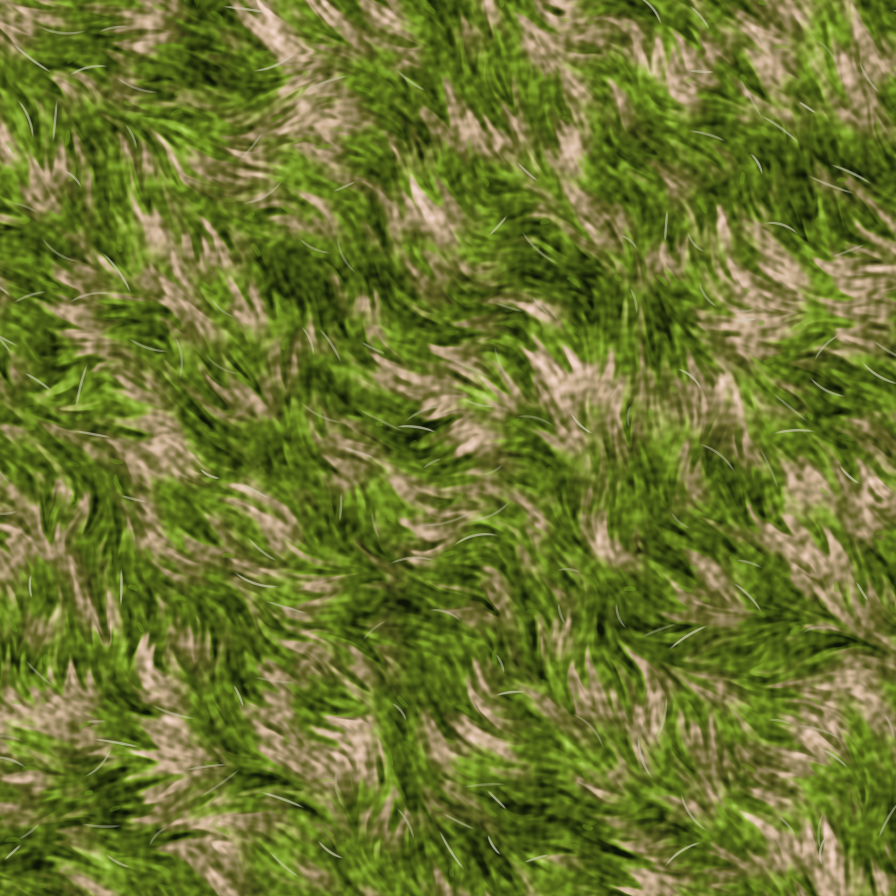
A Shadertoy shader for this texture:

```glsl
// Windswept meadow seen from above: dark hollows, green tufts and dry straw.
// Gradient noise gives tufts and hue; noise averaged along a flow field gives
// the combed fibres; thin curved blades are scattered on jittered grids.

const float TAU = 6.28318;

vec2 hash2(vec2 p) {
    vec3 q = fract(p.xyx * vec3(0.1031, 0.1030, 0.0973));
    q += dot(q, q.yzx + 33.33);
    return fract((q.xx + q.yz) * q.zy);
}

float cornerSlope(vec2 cell, vec2 offset) {
    float a = TAU * hash2(cell).x;
    return dot(vec2(cos(a), sin(a)), offset);
}

// Gradient noise scaled to a standard deviation of about one
float noise(vec2 p) {
    vec2 i = floor(p), f = p - i;
    vec2 u = f * f * f * (f * (f * 6.0 - 15.0) + 10.0);
    vec2 e = vec2(0.0, 1.0);
    float low = mix(cornerSlope(i, f), cornerSlope(i + e.yx, f - e.yx), u.x);
    float high = mix(cornerSlope(i + e, f - e), cornerSlope(i + 1.0, f - 1.0), u.x);
    return 4.7 * mix(low, high, u.y);
}

// Lie of the grass: mostly down to the right, turning from tuft to tuft
float flowAngle(vec2 p) {
    return -0.75 + 0.42 * noise(p * 5.0 + 31.0) + 0.25 * noise(p * 13.0 + 57.0);
}

vec2 direction(float angle) {
    return vec2(cos(angle), sin(angle));
}

// Noise averaged along the flow, with a soft window
float fibres(vec2 p, vec2 dir, float scale, float reach) {
    float sum = 0.0, total = 0.0;
    for (int i = -6; i <= 6; i++) {
        float t = float(i) / 6.5;
        float weight = 1.0 - t * t;
        sum += weight * noise((p + dir * t * reach) * scale);
        total += weight;
    }
    return 2.2 * sum / total;
}

// Coverage of scattered, tapered and bent blades
float blades(vec2 p, float cells, float density, float reach, float width, float seed) {
    float cover = 0.0;
    vec2 home = floor(p * cells);
    float soft = 0.7 / iResolution.y;
    for (int y = -1; y <= 1; y++)
    for (int x = -1; x <= 1; x++) {
        vec2 cell = home + vec2(x, y);
        vec2 place = hash2(cell + seed), shape = hash2(cell + seed + 71.0);
        vec2 pick = hash2(cell + seed + 139.0);
        if (pick.x > density) continue;
        vec2 root = (cell + place) / cells;
        vec2 dir = direction(flowAngle(root) + 1.2 * (shape.x - 0.3));
        vec2 d = p - root;
        float len = reach * mix(0.4, 1.0, shape.y);
        float along = dot(d, dir) / len;
        float bend = (pick.y - 0.5) * 0.5 * len * along * along;
        float across = abs(dot(d, vec2(-dir.y, dir.x)) - bend);
        float halfWidth = width * sqrt(max(0.0, 1.0 - along * along));
        float edge = 1.0 - smoothstep(halfWidth - soft, halfWidth + soft, across);
        float ends = 1.0 - smoothstep(0.6, 1.0, abs(along));
        cover = max(cover, edge * ends * mix(0.4, 1.0, place.y));
    }
    return cover;
}

vec3 blend(vec3 below, vec3 above, float from, float to, float tone) {
    return mix(below, above, clamp((tone - from) / (to - from), 0.0, 1.0));
}

// Tone is counted in standard deviations from the mean
vec3 grassColor(float tone, float dry) {
    vec3 mid = mix(vec3(0.49, 0.54, 0.18), vec3(0.53, 0.52, 0.31), dry);
    vec3 top = mix(vec3(0.63, 0.68, 0.32), vec3(0.74, 0.70, 0.50), dry);
    vec3 c = blend(vec3(0.06, 0.08, 0.03), vec3(0.17, 0.20, 0.06), -2.8, -1.8, tone);
    c = blend(c, vec3(0.29, 0.32, 0.10), -1.8, -0.93, tone);
    c = blend(c, vec3(0.37, 0.40, 0.13), -0.93, -0.2, tone);
    c = blend(c, mid, -0.2, 0.63, tone);
    c = blend(c, top, 0.63, 1.7, tone);
    return blend(c, vec3(0.88, 0.85, 0.70), 1.7, 3.0, tone);
}

void mainImage(out vec4 fragColor, in vec2 fragCoord) {
    vec2 p = fragCoord / iResolution.y;
    vec2 dir = direction(flowAngle(p));

    // Combed fibres, coarse and fine
    float coarse = fibres(p + 3.0, dir, 65.0, 0.036);
    float fine = fibres(p + 7.0, dir, 135.0, 0.022);
    float grain = noise(p * 105.0 + 11.0);

    // Tufts and hollows, with edges feathered along the fibres
    vec2 q = p + dir * (0.010 * coarse + 0.004 * fine);
    vec2 lean = vec2(q.x + 0.35 * q.y, q.y * 0.8);
    float tuft = 0.75 * noise(lean * 10.0 + 5.0) + 0.6 * noise(lean * 21.0 + 17.0);
    float clump = noise(q * 44.0 + 23.0);

    float tone = 0.62 * tuft + 0.32 * clump + 0.36 * coarse + 0.38 * fine + 0.34 * grain;

    // Dry straw lies on the raised tufts, fresh green between them
    float dryness = 0.55 * tuft + 0.5 * noise(q * 17.0 + 83.0) + 0.3 * coarse;
    float dry = smoothstep(-0.4, 0.9, dryness);
    vec3 color = grassColor(tone, dry);
    color *= mix(vec3(0.90, 1.05, 0.72), vec3(1.06, 0.98, 1.12), dry);

    // Lime leaves and pale dead blades
    float lime = blades(p, 26.0, 0.35, 0.012, 0.0026, 211.0);
    float pale = blades(p, 17.0, 0.50, 0.030, 0.0014, 307.0);
    color = mix(color, vec3(0.46, 0.62, 0.13), 0.55 * lime);
    color = mix(color, vec3(0.80, 0.79, 0.70), 0.75 * pale);

    fragColor = vec4(clamp(color, 0.0, 1.0), 1.0);
}
```
